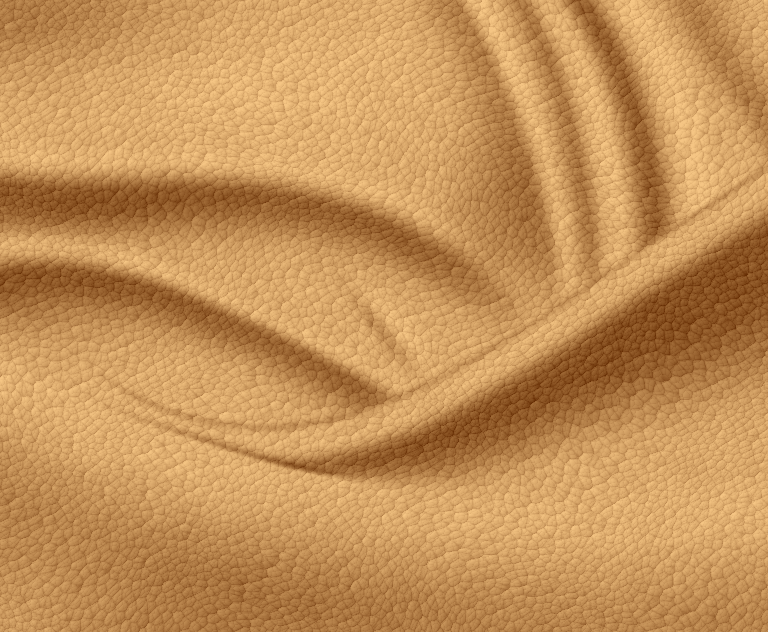
Give the GLSL for this texture, as a Shadertoy shader.

```glsl
// Draped tan leather: soft folds, a diagonal ridge and a pebbled grain.

const vec3 SHADE = vec3(0.46, 0.24, 0.065);
const vec3 LIT = vec3(0.915, 0.725, 0.475);
const float PEBBLES = 66.0;      // grain cells per canvas height
const float GRAIN = 0.20;        // relief of the pebbles
const float CREVICE = 0.13;      // darkness between pebbles
const float CREASE_BLUR = 0.006; // softness of the sharp edges

vec2 hash2(vec2 c) {
    vec3 h = fract(c.xyx * vec3(0.1031, 0.1030, 0.0973));
    h += dot(h, h.yzx + 33.33);
    return fract((h.xx + h.yz) * h.zy);
}

// Cubic through four values at t = 0, 1/3, 2/3 and 1.
float cubic(float t, vec4 k) {
    float s = 3.0 * t;
    float a = s - 1.0, b = s - 2.0, c = s - 3.0;
    return dot(k, vec4(-a * b * c / 6.0, s * b * c / 2.0, -s * a * c / 2.0, s * a * b / 6.0));
}

float bell(float d, float width) {
    return exp(-d * d / (width * width));
}

float blob(vec2 p, vec2 center, vec2 radius) {
    vec2 d = (p - center) / radius;
    return exp(-dot(d, d));
}

// Shadow rising quickly below an edge and fading slowly.
float shadow(float depth, float rise, float fall, float peak) {
    return bell(depth - peak, depth < peak ? rise : fall);
}

// Cellular relief: x is the lit slope, y the crevice.
vec2 pebble(vec2 p) {
    vec2 cell = floor(p), f = fract(p), nearest = vec2(0.0);
    float d1 = 9.0, d2 = 9.0;
    for (int j = -1; j <= 1; j++)
    for (int i = -1; i <= 1; i++) {
        vec2 o = vec2(float(i), float(j));
        vec2 r = o + 0.1 + 0.8 * hash2(cell + o) - f;
        float d = dot(r, r);
        if (d < d1) { d2 = d1; d1 = d; nearest = r; }
        else d2 = min(d2, d);
    }
    float gap = sqrt(d2) - sqrt(d1);
    return vec2(-dot(nearest, vec2(-0.35, 0.94)), 1.0 - smoothstep(0.0, 0.3, gap));
}

// Pleats fanning down from the upper right.
float pleats(vec2 p) {
    float t = (1.0 - p.y) / 0.475;
    float a = p.x - cubic(t, vec4(0.590, 0.655, 0.698, 0.716));
    float b = p.x - cubic(t, vec4(0.678, 0.733, 0.763, 0.768));
    float c = p.x - cubic(t, vec4(0.755, 0.823, 0.851, 0.848));
    float d = p.x - cubic(t, vec4(0.895, 0.975, 1.060, 1.100));
    float dark = 0.36 * shadow(a, 0.045, 0.013, 0.0) + 0.42 * shadow(b, 0.022, 0.014, 0.0);
    dark += 0.62 * shadow(c, 0.028, 0.022, 0.0) + 0.36 * shadow(d, 0.03, 0.045, 0.0);
    float light = bell(a - 0.030, 0.014) + bell(b - 0.045, 0.018) + bell(c - 0.06, 0.025);
    return (0.13 * light - dark) * smoothstep(1.15, 0.75, t);
}

// Cloth above the ridge, with two long folds at the left.
float upperCloth(vec2 p) {
    float tone = 0.86 + pleats(p);
    tone -= 0.38 * blob(p, vec2(0.03, 0.98), vec2(0.20, 0.09));
    tone -= 0.28 * blob(p, vec2(0.64, 0.66), vec2(0.06, 0.12));
    tone += 0.10 * blob(p, vec2(0.35, 0.87), vec2(0.22, 0.10));

    float d = cubic(p.x / 0.667, vec4(0.742, 0.734, 0.702, 0.549)) - p.y;
    float reach = smoothstep(0.72, 0.52, p.x);
    tone += reach * (0.08 * bell(d + 0.012, 0.018) - 0.60 * shadow(d, 0.026, 0.058, 0.038));
    tone -= 0.20 * blob(p, vec2(0.08, 0.66), vec2(0.22, 0.035));

    d = cubic(p.x / 0.52, vec4(0.625, 0.601, 0.506, 0.399)) - p.y;
    reach = smoothstep(0.56, 0.46, p.x);
    float crest = mix(0.060, 0.038, smoothstep(0.0, 0.4, p.x));
    tone += reach * (0.12 * bell(d - 0.014, 0.018) - 0.58 * shadow(d, 0.020, 0.052, crest));
    tone -= 0.25 * blob(p, vec2(0.02, 0.51), vec2(0.16, 0.06));

    float slant = p.x - mix(0.54, 0.45, (p.y - 0.407) / 0.142);
    tone -= 0.24 * bell(slant, 0.013) * bell(p.y - 0.475, 0.065);
    return tone + 0.08 * bell(slant - 0.03, 0.016) * bell(p.y - 0.48, 0.07);
}

float clothTone(vec2 p) {
    float span = (p.x - 0.3125) / 0.6875;
    float ridgeTop = cubic(span, vec4(0.328, 0.388, 0.554, 0.739));
    float ridgeFoot = cubic(span, vec4(0.280, 0.328, 0.486, 0.665));
    float flapEdge = cubic(p.x, vec4(0.438, 0.275, 0.217, 0.240));
    float tone = upperCloth(p);

    // Rounded diagonal ridge
    float depth = ridgeTop - p.y;
    float ridge = 0.88 - 0.22 * smoothstep(0.035, 0.085, depth) - 0.32 * bell(depth, 0.009);
    tone = mix(tone, ridge, smoothstep(-0.009, 0.008, depth) * smoothstep(0.08, 0.2, p.x));

    // Valley shaded by the ridge
    depth = ridgeFoot - p.y;
    float across = depth / max(ridgeFoot - flapEdge, 0.02);
    float valley = mix(0.14, 0.84, smoothstep(0.25, mix(1.4, 0.80, smoothstep(0.45, 0.8, p.x)), across));
    tone = mix(tone, valley, smoothstep(-0.015, 0.035, depth) * smoothstep(0.30, 0.42, p.x));

    // Front flap
    depth = flapEdge - p.y;
    float flap = 0.90 - 0.34 * smoothstep(0.04, 0.22, depth);
    flap -= 0.14 * blob(p, vec2(0.36, 0.06), vec2(0.22, 0.13));
    flap += 0.16 * blob(p, vec2(0.0, 0.02), vec2(0.14, 0.10));
    float blur = mix(CREASE_BLUR, 0.04, smoothstep(0.42, 0.62, p.x));
    tone -= 0.50 * bell(depth, 0.010) * smoothstep(0.10, 0.30, p.x) * smoothstep(0.50, 0.38, p.x);
    return mix(tone, flap, smoothstep(-blur, blur, depth));
}

void mainImage(out vec4 fragColor, in vec2 fragCoord) {
    vec2 p = fragCoord / iResolution.xy;
    vec2 q = fragCoord / iResolution.y;

    // Layered sines bend the grain and mottle the dye
    vec2 bend = 0.012 * sin(q.yx * vec2(17.0, 13.0) + 2.0 * sin(q * 9.0));
    vec2 g = mat2(0.88, -0.47, 0.47, 0.88) * (q + bend) * vec2(PEBBLES, PEBBLES * 1.15);
    vec2 coarse = pebble(g), fine = pebble(g * 2.1 + 7.0);
    float mottle = sin(q.x * 31.0 + 3.0 * sin(q.y * 23.0)) * sin(q.y * 37.0 + 2.0 * sin(q.x * 19.0));

    float tone = clothTone(p + 0.12 * bend) + 0.025 * mottle;
    tone += GRAIN * (coarse.x + 0.5 * fine.x) - CREVICE * (coarse.y + 0.4 * fine.y) + 0.06;
    fragColor = vec4(mix(SHADE, LIT, clamp(tone, -0.12, 1.1)), 1.0);
}
```
